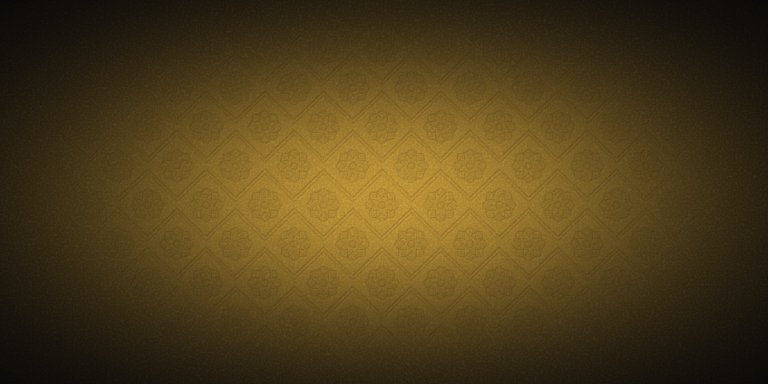
Give the GLSL for this background, as a Shadertoy shader.

```glsl
#define GLOW_CENTER vec2(0.003, -0.008)
#define GLOW_FALLOFF 1.63
#define SHADOW vec3(0.020, 0.018, 0.027)
#define GOLD vec3(0.700, 0.545, 0.185)
#define TILE vec2(0.1526, 0.1016)
#define TILE_ORIGIN vec2(-0.005, -0.034)
#define ROSETTE_RADIUS 0.043
#define LINE_WIDTH 0.0016
#define INK_DEPTH 0.10
#define EMBOSS_DEPTH 0.05
#define GRAIN_SCALE 170.0
#define GRAIN_DEPTH 0.16

vec2 hash2(vec2 p) {
    vec3 q = fract(p.xyx * vec3(0.1031, 0.1030, 0.0973));
    q += dot(q, q.yzx + 33.33);
    return fract((q.xx + q.yz) * q.zy);
}

// Distance to the nearest scattered point
float cellular(vec2 p) {
    vec2 cell = floor(p);
    float nearest = 2.0;
    for (int y = -1; y <= 1; y++) {
        for (int x = -1; x <= 1; x++) {
            vec2 neighbor = cell + vec2(x, y);
            nearest = min(nearest, distance(p, neighbor + hash2(neighbor)));
        }
    }
    return nearest;
}

float stroke(float d) {
    float blur = 1.0 / iResolution.y;
    return 1.0 - smoothstep(LINE_WIDTH - 0.5 * blur, LINE_WIDTH + blur, abs(d));
}

// Horizontal position inside a tile, with odd rows shifted by half
float tilePhase(float x, float row) {
    return fract(x / TILE.x + 0.5 * mod(row, 2.0) + 0.5) - 0.5;
}

// Round flower: scalloped rim, ring of petals and a small heart
float rosette(vec2 p) {
    float r = length(p);
    float wave = cos(8.0 * atan(p.y, p.x + 1e-5));
    float rim = stroke(r - ROSETTE_RADIUS * (0.92 + 0.08 * wave));
    float petals = stroke(r - ROSETTE_RADIUS * (0.59 - 0.15 * wave));
    float heart = stroke(r - ROSETTE_RADIUS * 0.20);
    float body = 1.0 - smoothstep(0.85, 1.05, r / ROSETTE_RADIUS);
    return 0.35 * body + 0.55 * max(max(rim, petals), heart);
}

// Double zigzag running between two rows of flowers
float zigzag(vec2 p) {
    float row = floor(p.y / TILE.y);
    float wave = 1.0 - 4.0 * abs(tilePhase(p.x, row));
    float d = 0.72 * (p.y - (row + 0.5 + 0.36 * wave) * TILE.y);
    return max(stroke(d - 0.004), 0.7 * stroke(d + 0.004));
}

float ornament(vec2 p) {
    p -= TILE_ORIGIN;
    float row = floor(p.y / TILE.y + 0.5);
    vec2 local = vec2(tilePhase(p.x, row) * TILE.x, p.y - row * TILE.y);
    return max(rosette(local), 0.8 * zigzag(p));
}

void mainImage(out vec4 fragColor, in vec2 fragCoord) {
    vec2 p = (fragCoord - 0.5 * iResolution.xy) / iResolution.y;

    // Elliptical glow
    vec2 g = (p - GLOW_CENTER) * vec2(1.0, 2.0);
    float light = exp(-GLOW_FALLOFF * dot(g, g));

    // Pressed ornament, lit from the upper left
    float ink = ornament(p);
    float relief = ink - ornament(p + vec2(-0.002, 0.003));
    float visible = smoothstep(0.08, 0.6, light);
    float shade = 1.03 - visible * (INK_DEPTH * ink + EMBOSS_DEPTH * relief);

    // Leathery grain
    float grain = cellular(p * GRAIN_SCALE + 300.0) - 0.45;
    vec3 color = SHADOW + GOLD * light * shade;
    color *= 1.0 + GRAIN_DEPTH * mix(2.0, 0.8, visible) * grain;

    fragColor = vec4(clamp(color, 0.0, 1.0), 1.0);
}
```
